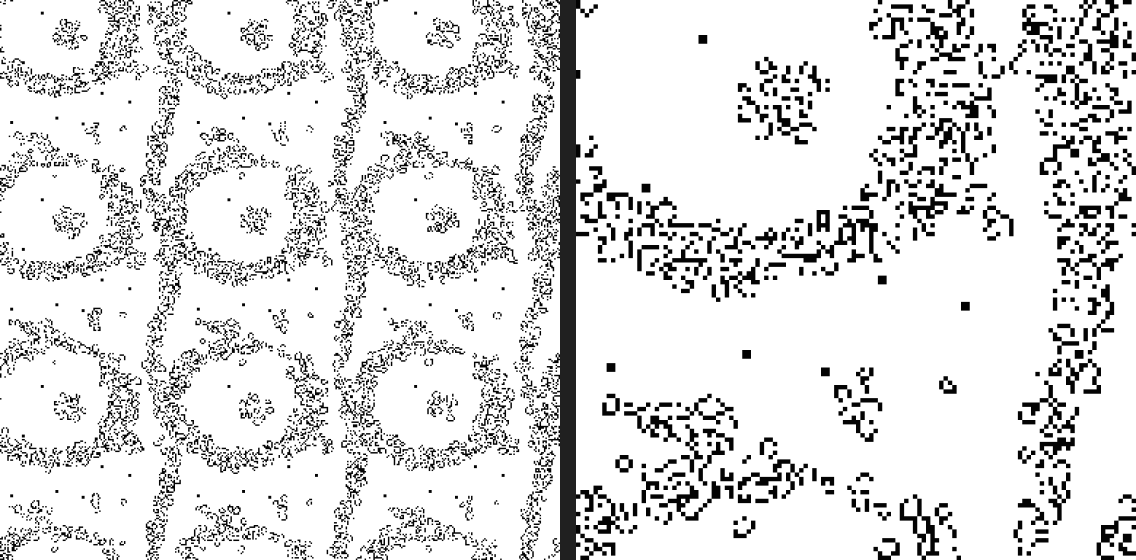
Left: the whole. Right: its middle third, enlarged.
A Shadertoy shader for this texture:

```glsl
// Cellular-automaton debris: tiny broken black rings in looping bands on white, tiled 3 x 3.
#define CELLS 384.0       // grid cells across the canvas
#define TILES 3.0         // repeats across the canvas
#define RINGS 28.0        // ring sites across one tile
#define BLOCKS 5.0        // block sites across one tile
#define BAND_WIDTH 0.056  // half width of the bands, in tiles
#define RING_FILL 0.90    // share of ring sites used inside the bands
#define STRAY_FILL 0.015  // share of ring sites used outside them
#define BLOCK_FILL 0.40   // share of block sites used
#define GAP_SHARE 0.25    // share of ring cells left out
#define PAPER vec3(1.0)
#define INK vec3(0.01)

const float TAU = 6.2831853;
const float TILE_CELLS = CELLS / TILES;

float hash(vec2 p) {
    vec3 q = fract(vec3(p.xyx) * vec3(0.1031, 0.1030, 0.0973));
    q += dot(q, q.yzx + 33.33);
    return fract((q.x + q.y) * q.z);
}

vec2 hash2(vec2 p) {
    return vec2(hash(p + 17.3), hash(p + 71.9));
}

// Shortest offset on the repeating tile
vec2 wrapOffset(vec2 p, vec2 center) {
    return fract(p - center + 0.5) - 0.5;
}

float ellipseDistance(vec2 offset, vec2 radii) {
    return (length(offset / radii) - 1.0) * min(radii.x, radii.y);
}

// Signed distance to the crowded regions; tile units, y up
float crowdDistance(vec2 p) {
    // Wide loop, heavier on its right side and thin at the upper right
    vec2 loopOffset = wrapOffset(p, vec2(0.29, 0.85));
    float rightSide = smoothstep(0.2, 0.36, loopOffset.x);
    float upperRight = smoothstep(0.0, 0.15, loopOffset.x)
                     * smoothstep(0.1, 0.22, loopOffset.y);
    float width = BAND_WIDTH + 0.035 * rightSide - 0.035 * upperRight;
    float d = abs(ellipseDistance(loopOffset, vec2(0.36, 0.31))) - width;

    // Swaying column
    float columnX = 0.87 + 0.05 * cos(TAU * (p.y - 0.55));
    d = min(d, abs(wrapOffset(p, vec2(columnX, 0.0)).x) - 0.85 * BAND_WIDTH);

    // Separate clumps
    d = min(d, ellipseDistance(wrapOffset(p, vec2(0.37, 0.82)), vec2(0.085, 0.080)));
    d = min(d, ellipseDistance(wrapOffset(p, vec2(0.18, 0.26)), vec2(0.110, 0.040)));
    d = min(d, ellipseDistance(wrapOffset(p, vec2(0.50, 0.28)), vec2(0.045, 0.055)));
    return min(d, ellipseDistance(wrapOffset(p, vec2(0.72, 0.62)), vec2(0.060, 0.045)));
}

// Overlapping squashed rings on jittered sites; crossings cancel
float ringInk(vec2 cell) {
    float spacing = TILE_CELLS / RINGS;
    vec2 site = floor((cell + 0.5) / spacing);
    float ink = 0.0;
    for (int j = -1; j <= 1; j++)
    for (int i = -1; i <= 1; i++) {
        vec2 id = mod(site + vec2(i, j), RINGS * TILES);
        vec2 tileId = mod(id, RINGS);
        vec2 jitter = 0.15 + 0.7 * mix(hash2(tileId), hash2(id + 200.0), 0.3);
        vec2 center = (site + vec2(i, j) + jitter) * spacing;
        float crowd = smoothstep(0.015, -0.015, crowdDistance((id + jitter) / RINGS));
        float chance = mix(hash(tileId + 5.0), hash(id + 400.0), crowd);
        if (chance > mix(STRAY_FILL, RING_FILL, crowd)) continue;

        float angle = TAU * hash(id + 130.0);
        vec2 axis = vec2(cos(angle), sin(angle));
        vec2 offset = cell + 0.5 - center;
        offset = vec2(dot(offset, axis), dot(offset, vec2(-axis.y, axis.x)) * 1.3);
        float radius = mix(1.3, 2.9, hash(id + 310.0));
        float ring = step(abs(length(offset) - radius), 0.52);
        ink = abs(ink - ring);
    }
    return ink * step(GAP_SHARE, hash(mod(cell, CELLS) + 50.0));
}

// Lone two-by-two squares repeated in each tile
float blockInk(vec2 cell) {
    float spacing = TILE_CELLS / BLOCKS;
    vec2 site = floor(cell / spacing);
    vec2 id = mod(site, BLOCKS);
    vec2 corner = floor((site + 0.1 + 0.75 * hash2(id + 600.0)) * spacing);
    vec2 inside = step(corner, cell) * step(cell, corner + 1.0);
    return inside.x * inside.y * step(hash(id + 640.0), BLOCK_FILL);
}

float cellInk(vec2 cell) {
    return max(ringInk(cell), blockInk(cell));
}

void mainImage(out vec4 fragColor, in vec2 fragCoord) {
    // Area-weighted blend of the cells under one pixel
    float footprint = CELLS / iResolution.x;
    vec2 low = (fragCoord - 0.5) * footprint;
    vec2 cell = floor(low);
    vec2 share = clamp((low + footprint - cell - 1.0) / footprint, 0.0, 1.0);
    float bottom = mix(cellInk(cell), cellInk(cell + vec2(1, 0)), share.x);
    float top = mix(cellInk(cell + vec2(0, 1)), cellInk(cell + 1.0), share.x);
    fragColor = vec4(mix(PAPER, INK, mix(bottom, top, share.y)), 1.0);
}
```
